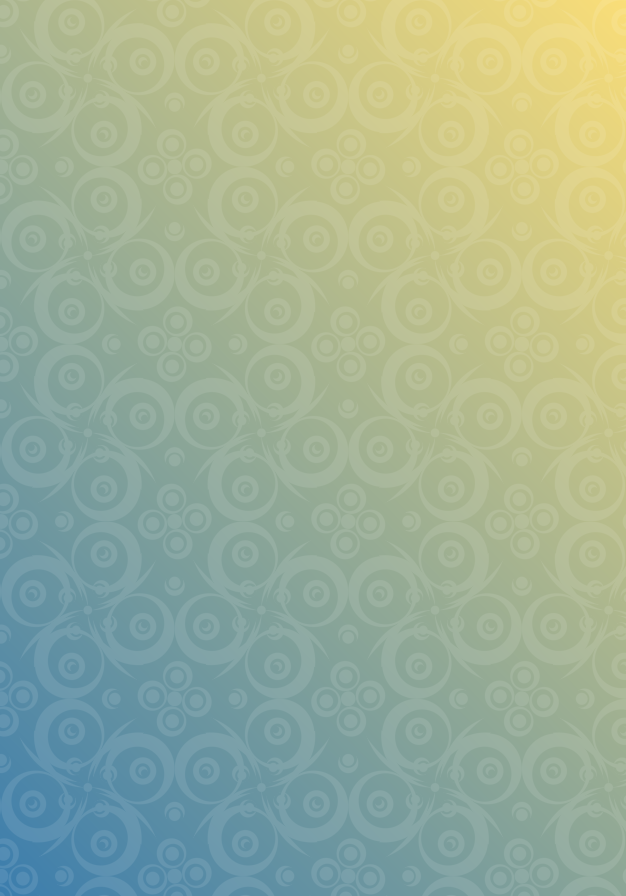
Reproduce this pattern procedurally as a Shadertoy shader.

```glsl
#define CELLS vec2(3.606, 5.053)
#define PHASE vec2(0.006, 0.112)
#define COOL vec3(0.23, 0.49, 0.68)
#define WARM vec3(0.98, 0.87, 0.47)
#define TILT vec2(0.42, 0.58)
#define INK_ALPHA 0.10

float disc(vec2 p, vec2 center, float radius) {
    return length(p - center) - radius;
}

// Disc with a second disc cut out of it
float crescent(vec2 p, vec2 outer, float outerR, vec2 inner, float innerR) {
    return max(disc(p, outer, outerR), -disc(p, inner, innerR));
}

vec2 quarterTurn(vec2 p) {
    return vec2(-p.y, p.x);
}

// Neighbouring motifs turn in opposite directions
vec2 alternate(vec2 p, vec2 id) {
    if (mod(id.x + id.y, 2.0) < 0.5) p.x = -p.x;
    return p;
}

// One scroll of the pinwheel, pointing up from the hub
float scrollArm(vec2 p) {
    // Curl and the tapering stem that feeds it
    float d = crescent(p, vec2(0.105, 0.300), 0.200, vec2(0.075, 0.285), 0.155);
    float stem = crescent(p, vec2(0.020, 0.290), 0.290, vec2(-0.030, 0.280), 0.285);
    d = min(d, max(stem, p.y - 0.32));

    // Eye of the curl
    vec2 eye = vec2(0.093, 0.317);
    d = min(d, abs(disc(p, eye, 0.060)) - 0.017);
    d = min(d, crescent(p, eye, 0.026, eye + vec2(-0.012, 0.010), 0.021));

    // Slender leaf
    d = min(d, crescent(p, vec2(0.028, 0.417), 0.387, vec2(-0.194, 0.714), 0.729));

    // Bud beside the hub
    vec2 bud = vec2(0.068, 0.113);
    d = min(d, disc(p, bud, 0.026));
    d = min(d, crescent(p, bud + vec2(0.010, 0.006), 0.050, bud - vec2(0.002), 0.040));

    // Moon on the cell edge, cupped towards the flower
    vec2 moon = vec2(-0.155, 0.5);
    d = min(d, disc(p, moon, 0.034));
    return min(d, crescent(p, moon + vec2(0.016, 0.0), 0.058, moon - vec2(0.006, 0.0), 0.050));
}

// One petal of the small flower, pointing up
float petal(vec2 p) {
    vec2 center = vec2(-0.018, 0.128);
    float d = crescent(p, center, 0.085, center + vec2(0.010, -0.008), 0.062);
    return min(d, disc(p, center + vec2(0.004, -0.002), 0.039));
}

float ornament(vec2 grid) {
    vec2 scroll = alternate(fract(grid) - 0.5, floor(grid));
    vec2 corner = grid + 0.5;
    vec2 flower = alternate(fract(corner) - 0.5, floor(corner));
    float d = min(length(scroll) - 0.025, length(flower) - 0.042);
    for (int i = 0; i < 4; i++) {
        d = min(d, min(scrollArm(scroll), petal(flower)));
        scroll = quarterTurn(scroll);
        flower = quarterTurn(flower);
    }
    return d;
}

void mainImage(out vec4 fragColor, in vec2 fragCoord) {
    vec2 uv = fragCoord / iResolution.xy;

    // Diagonal wash
    vec3 color = mix(COOL, WARM, dot(uv, TILT));

    // Pale translucent ornament
    float soft = 0.75 * CELLS.y / iResolution.y;
    float ink = 1.0 - smoothstep(-soft, soft, ornament(uv * CELLS - PHASE));
    color = mix(color, vec3(1.0), INK_ALPHA * ink);

    fragColor = vec4(color, 1.0);
}
```
